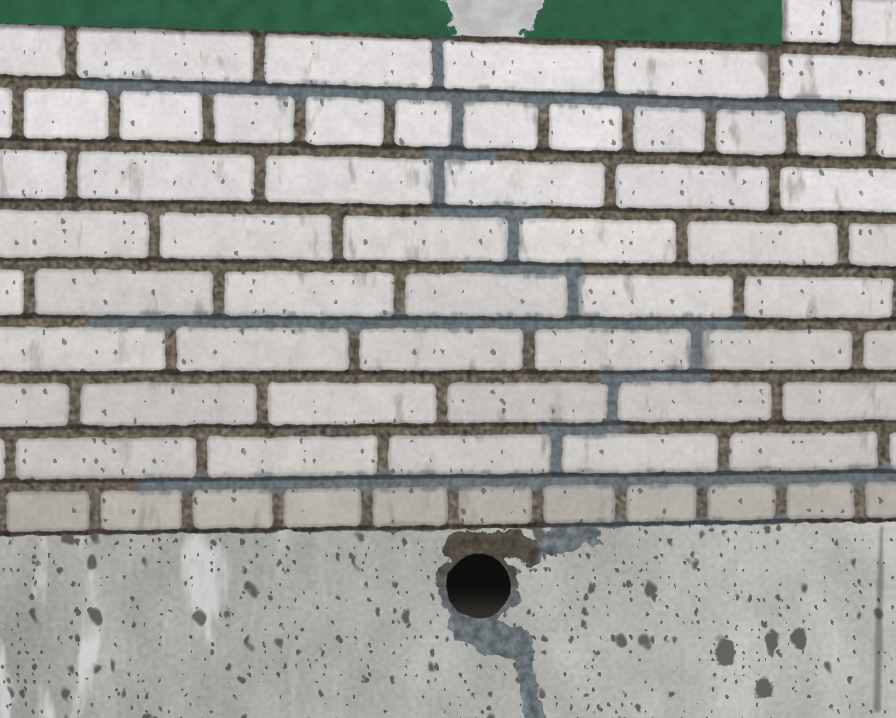
Reproduce this texture procedurally as a Shadertoy shader.

```glsl
const vec3 BRICK_LIGHT = vec3(.87, .86, .855);
const vec3 BRICK_DULL = vec3(.69, .67, .645);
const vec3 STAIN = vec3(.55, .53, .5);
const vec3 EARTH = vec3(.4, .37, .33);
const vec3 CEMENT = vec3(.41, .44, .455);
const vec3 CONCRETE = vec3(.7, .705, .685);
const vec3 LIME = vec3(.86);
const vec3 SOOT = vec3(.25, .25, .235);
const vec3 PAINT = vec3(.19, .37, .275);
const vec2 JOINT_HALF = vec2(.0062, .0068);
const float CORNER = .007;
const vec2 PIPE = vec2(.534, .654);
const float PIPE_RADIUS = .036;

// Bond offset per course, from the one above the paint edge
const float BOND[10] = float[10](.63, .365, .18, .37, .8, .148, .89, .385, .055, 0.);
// Repaired upright joint per course, repaired span per bed
const float HEAD_FIX[9] = float[9](.496, .504, .492, .572, .638, .777, .684, .617, 2.);
const vec2 BED_FIX[10] = vec2[10](vec2(2, 3), vec2(.09, .935), vec2(.475, .555),
  vec2(.48, .605), vec2(.52, .65), vec2(.095, .83), vec2(.67, .79),
  vec2(.605, .7), vec2(.155, 1.1), vec2(.61, .885));
// Strokes of the patch around the pipe, and their radii
const vec4 STROKES[4] = vec4[4](vec4(.51, .607, .59, .612), vec4(.52, .697, .572, .715),
  vec4(.58, .715, .6, .82), vec4(.615, .607, .655, .591));
const vec4 RADII = vec4(.016, .02, .01, .014);
const vec2 BLOTS[4] = vec2[4](vec2(.861, .717), vec2(.892, .714), vec2(.853, .769), vec2(.811, .729));

vec2 hash2(vec2 p) {
  vec3 q = fract(p.xyx * vec3(.1031, .103, .0973));
  q += dot(q, q.yzx + 33.33);
  return fract((q.xx + q.yz) * q.zy);
}

float gradNoise(vec2 p) {
  vec2 i = floor(p), f = p - i, s = f * f * (3. - 2. * f), e = vec2(0, 1);
  float a = dot(hash2(i) - .5, f), b = dot(hash2(i + e.yx) - .5, f - e.yx);
  float c = dot(hash2(i + e) - .5, f - e), d = dot(hash2(i + 1.) - .5, f - 1.);
  return 2. * mix(mix(a, b, s.x), mix(c, d, s.x), s.y);
}

float fbm(vec2 p) {
  float sum = 0., amp = 1.;
  for (int i = 0; i < 4; i++) { sum += amp * gradNoise(p); p = p * 2.03 + 7.1; amp *= .55; }
  return sum;
}

float capsule(vec2 p, vec4 ends) {
  vec2 a = p - ends.xy, d = ends.zw - ends.xy;
  return length(a - d * clamp(dot(a, d) / dot(d, d), 0., 1.));
}

float fill(float d, float soft) { return 1. - smoothstep(-soft, soft, d); }

float splatter(vec2 p, float scale, float density) {
  vec2 g = p * scale + .35 * gradNoise(p * scale * 2.), h = hash2(floor(g) + scale);
  vec2 off = (fract(g) - .3 - .4 * h) * vec2(1.2, .8);
  return fill(length(off) - mix(.08, .25, fract(h.x * 17.)), .08) * step(h.y, density);
}

vec3 brickwork(vec2 p, float v, float pitch, float aa) {
  float row = clamp(floor(v), -1., 8.), f = fract(v);
  int course = int(row);

  // Brick cells, narrowing to the right
  float scale = course == 8 ? 2.04 : abs(row) == 1. ? 2. : 1.;
  float bond = BOND[course + 1] + (course == 1 && p.x > .47 ? .77 : 0.);
  float cell = scale * (4.56 + .572 * p.x) * p.x - bond;
  vec2 gap = vec2(abs(fract(cell + .5) - .5) / scale / (4.56 + 1.144 * p.x), min(f, 1. - f) * pitch);
  float d = CORNER - length(max(CORNER - gap + JOINT_HALF, 0.)) + .0018 * fbm(p * 75.);

  // Earthy mortar and cement repair
  float grain = gradNoise(p * 190.) + .7 * gradNoise(p * 90.);
  float rough = .008 * gradNoise(p * 60.);
  vec2 span = BED_FIX[int(clamp(floor(v + .5), 0., 9.))];
  float fix = fill(max(span.x - p.x, p.x - span.y) + rough, .006) * fill(gap.y - .012, .003);
  fix = max(fix, fill(abs(p.x - HEAD_FIX[max(course, 0)]) - .013 + rough, .003) * step(0., v));
  vec3 mortar = mix(EARTH * (1. + .55 * grain), CEMENT * (1. + .25 * grain), fix);
  mortar *= 1. - .4 * fill(abs(f - .91) - .05, .03);

  // Faces with runs, pits and worn edges
  vec2 id = hash2(vec2(floor(cell), row) + 20.);
  float dull = .45 * smoothstep(2., 6., v) + .5 * smoothstep(7.6, 8.1, v);
  vec3 face = mix(BRICK_LIGHT, BRICK_DULL, dull);
  face *= .97 + .06 * id.x + .05 * fbm(p * 35.) + .05 * grain;
  float runs = fbm(p * vec2(38, 13) + 5. * id);
  face = mix(face, STAIN, .5 * smoothstep(.25, .65, runs));
  face = mix(face, SOOT, .55 * splatter(p, 90., .12));
  face *= mix(.84, 1., smoothstep(0., .006, d));
  face = mix(face, CEMENT, .5 * fix * smoothstep(0., .3, runs));
  return mix(mortar, face, smoothstep(-aa, aa, d));
}

vec3 footing(vec2 p, float aa) {
  // Cloudy concrete, lime runs on the left, a drip on the right
  float cloud = fbm(p * vec2(14, 9)), wash = fbm(p * vec2(24, 7));
  vec3 col = CONCRETE * (.9 + .13 * p.x + .12 * cloud + .09 * gradNoise(p * 170.));
  col = mix(col, LIME, .75 * smoothstep(.1, .5, wash) * fill(p.x - .31, .11));
  float drip = capsule(p, vec4(.984, .59, .979, .79));
  col = mix(col, STAIN * .75, .65 * fill(drip - .003 + .004 * cloud, .003));

  // Dark spatter, from dust to blots
  float dots = max(splatter(p, 34., .17), max(splatter(p, 65., .2), splatter(p, 120., .17)));
  float rough = .012 * fbm(p * 38.), hole = length(p - PIPE), patchEdge = hole - .045;
  for (int i = 0; i < 4; i++) {
    dots = max(dots, fill(length((p - BLOTS[i]) * vec2(1.2, .85)) - .011 + rough, .002));
    patchEdge = min(patchEdge, capsule(p, STROKES[i]) - RADII[i]);
  }
  col = mix(col, SOOT, .72 * dots);

  // Patched surround and open pipe
  float grey = max(smoothstep(.62, .69, p.y), smoothstep(.595, .61, p.x));
  vec3 render = mix(EARTH * .8, CEMENT, grey) * (1. + .4 * fbm(p * 95.));
  col = mix(col, render, fill(patchEdge + rough, aa));
  vec3 inside = mix(vec3(.06), EARTH * .5, smoothstep(0., .035, p.y - PIPE.y));
  return mix(col, inside, fill(hole - PIPE_RADIUS + .25 * rough, aa));
}

void mainImage(out vec4 fragColor, in vec2 fragCoord) {
  vec2 p = vec2(fragCoord.x, iResolution.y - fragCoord.y) / iResolution.x;
  float aa = 1. / iResolution.x, tone = fbm(p * 45.);

  // Courses, tilted and closing up downwards
  vec2 w = p + .002 * gradNoise(p * 22.);
  float rise = .0716 - .0078 * w.x, squeeze = .00078 - .0002 * w.x;
  float pitch = sqrt(rise * rise - 4. * squeeze * (w.y - .0195 - .0378 * w.x));
  float v = (rise - pitch) / (2. * squeeze);
  vec3 col = brickwork(w, v, pitch, aa);
  col = mix(col, footing(p, aa), fill((8.97 - v) * pitch + .004 * tone, aa));

  // Painted band with a bare patch
  float edge = max(p.y - .026 - .027 * p.x, p.x - .873) + .0015 * tone;
  float bare = abs(p.x - .548) - .058 + .5 * p.y + .02 * tone;
  vec3 band = mix(PAINT, LIME * .87, fill(bare, .002)) * (1. + .13 * tone);
  col *= 1. - .3 * fill(edge - .006, .004);
  fragColor = vec4(mix(col, band, fill(edge, aa)), 1);
}
```
